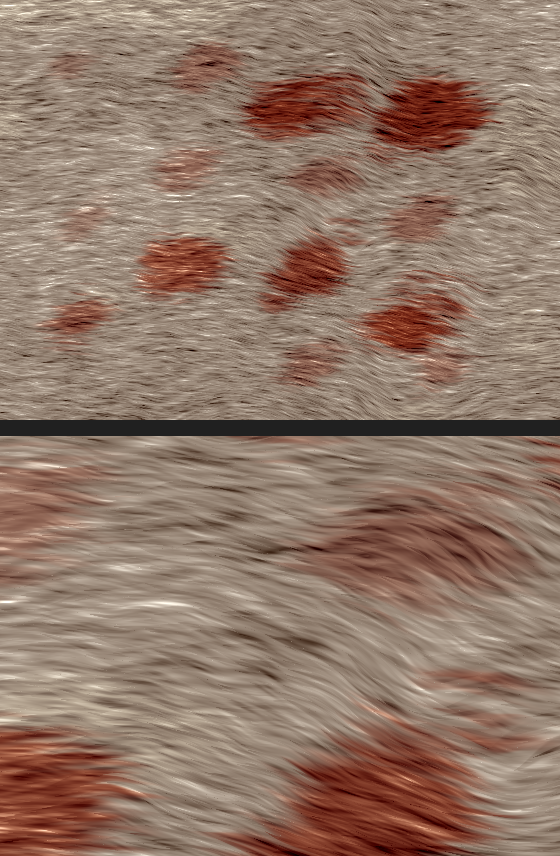
Top, the full canvas; bottom, a detail of the centre.
Reproduce this texture procedurally as a Shadertoy shader.

```glsl
// Grey-beige animal fur of short overlapping hairs with ragged rust-red spots.

float hash(vec2 p) {
    vec3 h = fract(p.xyx * vec3(0.1031, 0.1030, 0.0973));
    h += dot(h, h.yzx + 33.33);
    return fract((h.x + h.y) * h.z);
}

float noise(vec2 p) {
    vec2 cell = floor(p), f = fract(p);
    f = f * f * (3.0 - 2.0 * f);
    return mix(mix(hash(cell), hash(cell + vec2(1, 0)), f.x),
               mix(hash(cell + vec2(0, 1)), hash(cell + vec2(1, 1)), f.x), f.y);
}

// One row of fine hair: shade varies along x, each row has its own offset
float hairRow(float x, float row) {
    x += 40.0 * hash(vec2(row, 7.0));
    float cell = floor(x);
    return mix(hash(vec2(cell, row)), hash(vec2(cell + 1.0, row)),
               smoothstep(0.0, 1.0, x - cell));
}

float strands(vec2 p) {
    float row = floor(p.y);
    return mix(hairRow(p.x, row), hairRow(p.x, row + 1.0),
               smoothstep(0.0, 1.0, p.y - row));
}

// Separate tapered hairs, one per cell, each with its own tilt and curl
float locks(vec2 p) {
    vec2 cell = floor(p), f = fract(p);
    float shade = 0.5;
    for (int j = -1; j <= 1; j++)
    for (int i = -1; i <= 1; i++) {
        vec2 offset = vec2(i, j), id = cell + offset;
        float a = hash(id), b = hash(id + 57.0), c = hash(id + 113.0);
        vec2 d = f - offset - 0.5 - 0.6 * (vec2(a, b) - 0.5);
        d.y -= 1.2 * (c - 0.5) * d.x + (a - 0.5) * 0.5 * d.x * d.x;
        float along = clamp(0.5 + d.x / 1.8, 0.0, 1.0);
        float width = 1.4 * along * (1.0 - along) + 0.001;
        float cover = smoothstep(width, 0.5 * width, abs(d.y));
        float tone = 0.8 * hash(id + 171.0) + 0.25 * along;
        shade = mix(shade, tone, 0.9 * cover);
    }
    return shade;
}

// Bends the horizontal hair direction, more strongly to the right
vec2 comb(vec2 p) {
    float bend = 0.13 * (noise(p * 2.1 + 11.0) - 0.5)
               + 0.05 * (noise(p * 5.0 + 31.0) - 0.5)
               + 0.012 * (noise(p * 13.0 + 47.0) - 0.5);
    float wildness = mix(0.5, 1.25, smoothstep(0.2, 0.9, p.x));
    return p + vec2(0.0, bend * wildness + 0.08 * p.x);
}

// Overlapping locks, then finer single strands
float furShade(vec2 p, vec2 q) {
    float shade = 0.32 * (noise(p * vec2(3.0, 5.0) + 5.0) - 0.5);
    vec2 freq = vec2(16.0, 58.0);
    for (int i = 0; i < 3; i++) {
        float layer = float(i);
        float tilt = 0.3 * (hash(vec2(layer, 3.0)) - 0.5);
        float frizz = 0.016 * noise(p * vec2(13.0, 18.0) + layer * 9.0);
        vec2 layerPos = q + vec2(0.0, tilt * p.x + frizz);
        shade += 0.5 * (locks(layerPos * freq + 60.0 * layer) - 0.5);
        freq *= vec2(1.55, 1.8);
    }
    freq = vec2(24.0, 160.0);
    for (int i = 0; i < 3; i++) {
        float layer = float(i);
        float tilt = 0.12 * (layer - 1.0);
        float frizz = 0.007 * noise(p * vec2(34.0, 40.0) + layer * 15.0);
        vec2 layerPos = q + vec2(0.0, tilt * p.x + frizz);
        shade += 0.47 * (strands(layerPos * freq + 80.0 * layer) - 0.5);
        freq *= vec2(1.5, 1.75);
    }
    // Keep most hair near the middle tone, with sparse bright and dark ones
    return 0.5 + shade * (0.82 + 1.4 * shade * shade);
}

// Spots spread evenly over the hide; a few large and strong, the rest faint
float spotMask(vec2 p, vec2 q, float aspect) {
    q.y += 0.007 * noise(p * 36.0);
    float ragged = 0.5 * (strands(q * vec2(7.0, 50.0)) - 0.5)
                 + 0.7 * (locks(q * vec2(16.0, 75.0)) - 0.5)
                 + 0.6 * (strands(q * vec2(20.0, 200.0)) - 0.5)
                 + 0.9 * (noise(p * vec2(8.0, 11.0)) - 0.5);
    float mask = 0.0;
    for (int i = 0; i < 14; i++) {
        float id = float(i);
        vec2 spread = fract(vec2(0.78, 0.2) + id * vec2(0.7549, 0.5698));
        vec2 center = (0.08 + 0.84 * spread) * vec2(aspect, 1.0);
        float rank = float(i % 7) / 6.0;
        float strength = mix(1.0, 0.4, smoothstep(0.25, 0.5, rank));
        strength *= mix(0.6, 1.0, smoothstep(0.05, 0.28, spread.x));
        float angle = 0.3 + 0.6 * (hash(vec2(id, 19.0)) - 0.5);
        float c = cos(angle), s = sin(angle);
        vec2 local = mat2(c, -s, s, c) * (p - center);
        vec2 radius = vec2(0.115, 0.068) * mix(0.4, 1.0, strength);
        radius.x *= mix(0.85, 1.2, hash(vec2(id, 23.0)));
        float d = length(local / radius) + ragged;
        mask = max(mask, strength * smoothstep(1.45, 0.5, d));
    }
    return mask;
}

void mainImage(out vec4 fragColor, in vec2 fragCoord) {
    vec2 p = fragCoord / iResolution.y;
    vec2 q = comb(p);
    float shade = furShade(p, q);

    // Undercoat, hair and pale cream tips
    vec3 fur = mix(vec3(0.45, 0.37, 0.31), vec3(0.765, 0.71, 0.65), shade);
    float cream = smoothstep(0.62, 0.9, noise(p * vec2(4.0, 7.0) + 21.0));
    fur += cream * vec3(0.06, 0.06, 0.04) * smoothstep(0.2, 0.8, shade);

    // Rust hair, dark at the roots and copper at the tips
    vec3 rust = mix(vec3(0.29, 0.02, 0.0), vec3(0.64, 0.29, 0.17), shade);
    float spot = spotMask(p, q, iResolution.x / iResolution.y);
    spot = clamp(spot * (1.15 - 0.3 * shade), 0.0, 1.0);

    vec3 color = mix(fur, rust, spot);
    fragColor = vec4(clamp(color, 0.0, 1.0), 1.0);
}
```
